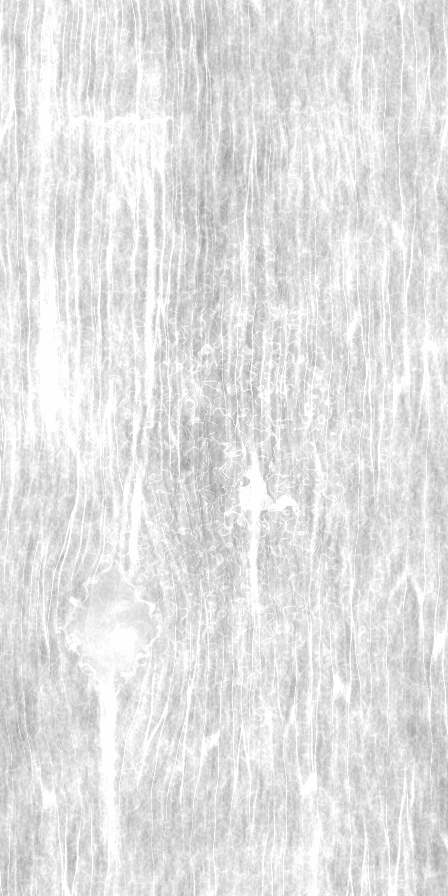
Give the GLSL for this texture, as a Shadertoy shader.

```glsl
vec2 hash2(vec2 p) {
    vec3 q = fract(p.xyx * vec3(0.1031, 0.1030, 0.0973));
    q += dot(q, q.yzx + 33.33);
    return fract((q.xx + q.yz) * q.zy);
}

// Cellular noise: nearest distance, gap to the second nearest, cell id
vec3 cells(vec2 p) {
    vec2 base = floor(p);
    float near = 9.0, second = 9.0, id = 0.0;
    for (int j = -1; j <= 1; j++)
    for (int i = -1; i <= 1; i++) {
        vec2 cell = base + vec2(i, j);
        vec2 seed = hash2(cell + 71.0);
        float d = length(cell + seed - p);
        if (d < near) {
            second = near;
            near = d;
            id = fract(seed.x * 17.0 + seed.y * 5.0);
        } else {
            second = min(second, d);
        }
    }
    return vec3(near, second - near, id);
}

// Cellular bumps centred on zero
float mottle(vec2 p) {
    return cells(p).x - 0.45;
}

float vein(vec2 p, float width) {
    return 1.0 - smoothstep(0.0, width, cells(p).y);
}

float blob(vec2 p, vec2 centre, vec2 size) {
    vec2 d = (p - centre) / size;
    return exp(-dot(d, d));
}

float band(float x, float halfWidth) {
    return 1.0 - smoothstep(0.4 * halfWidth, halfWidth, abs(x));
}

float span(float y, float low, float high, float fade) {
    return smoothstep(low - fade, low + fade, y) * (1.0 - smoothstep(high - fade, high + fade, y));
}

float wobble(float y, float phase) {
    return 0.006 * sin(5.0 * y + phase) + 0.003 * sin(17.0 * y + 2.0 * phase) + 0.0015 * sin(53.0 * y + phase);
}

// Pushes the grain outward around the knot
vec2 bendGrain(vec2 p, vec2 knot) {
    float push = 0.82 * blob(p, knot, vec2(0.17, 0.24));
    p.x -= (p.x - knot.x) * push;
    p.x += wobble(p.y, 6.0 * p.x);
    return p;
}

// Narrow ridges of uneven spacing from layered sines
float ridges(float x) {
    float wave = sin(190.0 * x + 3.0 * sin(31.0 * x) + 1.5 * sin(83.0 * x));
    return pow(0.5 + 0.5 * wave, 9.0);
}

float stains(vec2 p) {
    float dark = 0.085 * blob(p, vec2(0.51, 1.75), vec2(0.13, 0.55));
    dark += 0.05 * blob(p, vec2(0.46, 0.95), vec2(0.16, 0.35));
    dark += 0.10 * blob(p, vec2(1.0, 0.28), vec2(0.07, 0.4));
    dark += 0.06 * blob(p, vec2(0.0, 0.3), vec2(0.09, 0.35));
    dark += 0.05 * blob(p, vec2(0.36, 0.1), vec2(0.1, 0.12));
    return dark;
}

float whitewash(vec2 p) {
    float white = 0.13 * blob(p, vec2(0.13, 1.13), vec2(0.09, 0.13));
    white += 0.08 * blob(p, vec2(0.27, 1.7), vec2(0.14, 0.07));
    white += 0.06 * blob(p, vec2(0.76, 1.75), vec2(0.07, 0.3));
    white += 0.08 * blob(p, vec2(0.69, 0.05), vec2(0.05, 0.12));
    return white;
}

void mainImage(out vec4 fragColor, in vec2 fragCoord) {
    vec2 p = fragCoord / iResolution.x;
    vec2 knot = vec2(0.25, 0.6);
    vec2 grain = bendGrain(p, knot);
    vec2 rough = p + 0.035 * vec2(mottle(p * 33.0), mottle(p * 33.0 + 40.0));

    // Broad tone and mottled fibres
    float tone = 0.872 - stains(rough) + whitewash(rough);
    tone += 0.10 * mottle(rough * vec2(9.0, 5.0));
    tone += 0.11 * mottle(grain * vec2(32.0, 7.0));
    tone += 0.12 * mottle(grain * vec2(75.0, 22.0) + 9.0);
    tone += 0.10 * mottle(p * vec2(145.0, 95.0));
    tone += 0.05 * (cells(grain * vec2(36.0, 1.3)).z - 0.5);

    // Raised white grain, broken along its length
    float wear = smoothstep(0.25, 0.65, cells(grain * vec2(11.0, 2.5) + 5.0).x);
    float upper = span(p.y, 0.75, 2.3, 0.25) * blob(p, vec2(0.32, 1.6), vec2(0.38, 1.0));
    tone += ridges(grain.x) * (0.06 * wear + 0.10 * upper);
    tone += 0.13 * vein(grain * vec2(30.0, 1.8), 0.09) * (0.4 + wear);

    // Flaked paint and short dark pits
    float flaky = 0.35 + 0.65 * blob(p, vec2(0.54, 1.0), vec2(0.24, 0.4));
    tone += 0.16 * flaky * vein(rough * vec2(46.0, 17.0), 0.16);
    float pit = smoothstep(0.8, 0.95, cells(grain * vec2(85.0, 20.0) + 3.0).z);
    tone -= 0.055 * pit * (0.4 + flaky);

    // Knot: grey diamond, pale rim and chalky heart
    vec2 k = rough - knot;
    float diamond = abs(k.x) / 0.115 + abs(k.y) / 0.16;
    tone = mix(tone, 0.88 + 0.4 * (tone - 0.88), 0.7 * (1.0 - smoothstep(0.75, 1.0, diamond)));
    tone += 0.09 * band(diamond - 1.0, 0.09);
    tone += 0.14 * blob(rough, knot - vec2(0.01, 0.04), vec2(0.08, 0.065));

    // Long pale cracks above and below the knot, and the gouge
    float stem = 0.30 + 0.03 * smoothstep(0.7, 1.1, p.y) + wobble(p.y, 1.0);
    tone += 0.16 * band(p.x - stem, 0.013) * span(p.y, 0.74, 1.6, 0.08);
    tone += 0.12 * band(p.x - stem + 0.025, 0.008) * span(p.y, 0.72, 1.2, 0.06);
    float tail = 0.24 + 0.12 * pow(max(0.5 - p.y, 0.0), 2.0) + wobble(p.y, 4.0);
    tone += 0.13 * band(p.x - tail, 0.025) * span(p.y, 0.1, 0.5, 0.08);
    float split = 0.565 + wobble(p.y, 2.5) - 0.03 * (p.y - 0.9);
    tone += 0.17 * band(p.x - split, 0.012) * span(p.y, 0.65, 1.0, 0.05);
    float gouge = blob(rough, vec2(0.57, 0.9), vec2(0.025, 0.06));
    gouge += blob(rough, vec2(0.62, 0.875), vec2(0.05, 0.012));
    tone += 0.2 * smoothstep(0.3, 0.6, gouge);

    // Faint saw marks across the boards
    tone += 0.10 * band(rough.y - 1.73, 0.012) * span(p.x, 0.15, 0.4, 0.03);
    tone += 0.06 * band(rough.y - 1.75, 0.006) * span(p.x, 0.6, 0.8, 0.03);

    fragColor = vec4(vec3(clamp(tone, 0.6, 0.995)), 1.0);
}
```
